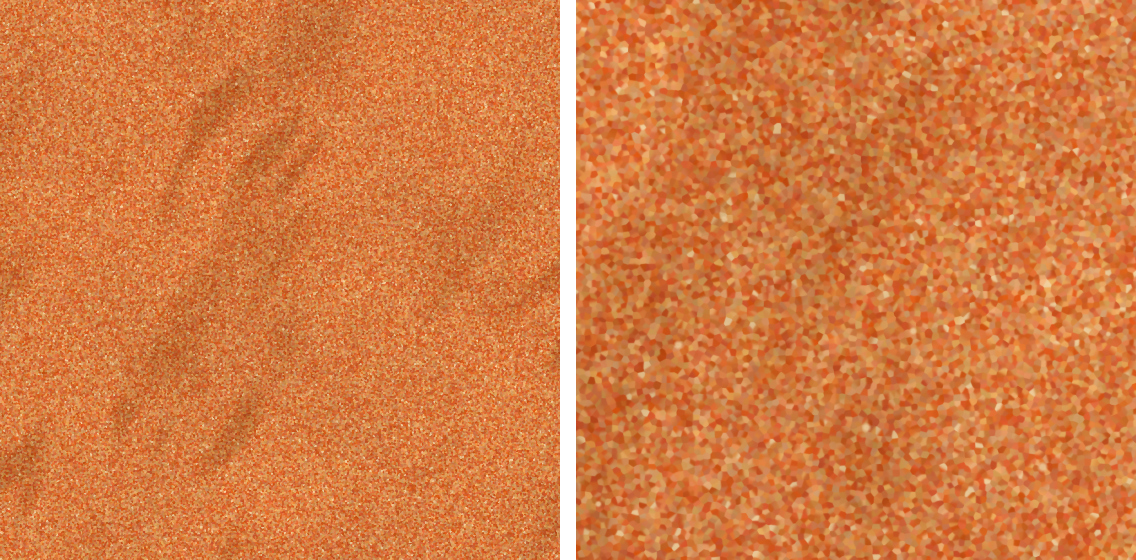
Left, the full canvas; right, a detail of the centre.
This texture is drawn by a WebGL 2 fragment shader. Its source:

```glsl
#version 300 es
precision highp float;
// Fine orange sand: scattered rust, ochre and tan grains blended by distance,
// shaded by soft slanting hollows made of stretched gradient noise,
// with a few pale quartz specks on top.

uniform vec2 u_resolution;
out vec4 fragColor;

const vec3 RUST = vec3(0.820, 0.315, 0.105);
const vec3 TAN = vec3(0.870, 0.660, 0.410);
const vec3 QUARTZ = vec3(0.920, 0.790, 0.600);
const vec3 HOLLOW_TINT = vec3(0.80, 0.72, 0.57);

// Integer hash: three independent values in 0..1 for each cell.
vec3 hash3(vec2 cell, uint seed) {
    uvec3 v = uvec3(ivec3(ivec2(cell), int(seed)));
    v = v * 1664525u + 1013904223u;
    v.x += v.y * v.z; v.y += v.z * v.x; v.z += v.x * v.y;
    v ^= v >> 16u;
    v.x += v.y * v.z; v.y += v.z * v.x; v.z += v.x * v.y;
    return vec3(v >> 8u) / 16777216.0;
}

float cornerSlope(vec2 cell, vec2 offset, uint seed) {
    float angle = 6.28319 * hash3(cell, seed).x;
    return dot(vec2(cos(angle), sin(angle)), offset);
}

float gradientNoise(vec2 p, uint seed) {
    vec2 cell = floor(p), f = p - cell;
    vec2 u = f * f * f * (f * (f * 6.0 - 15.0) + 10.0);
    vec2 e = vec2(1.0, 0.0);
    float low = mix(cornerSlope(cell, f, seed),
                    cornerSlope(cell + e.xy, f - e.xy, seed), u.x);
    float high = mix(cornerSlope(cell + e.yx, f - e.yx, seed),
                     cornerSlope(cell + e.xx, f - e.xx, seed), u.x);
    return 1.4 * mix(low, high, u.y);
}

float fractalNoise(vec2 p, uint seed) {
    float sum = 0.0, weight = 0.6;
    for (uint i = 0u; i < 3u; i++) {
        sum += weight * gradientNoise(p, seed + i);
        p = p * 2.03 + 3.7;
        weight *= 0.5;
    }
    return sum;
}

// Colour of one grain: rust to tan, with its own brightness and pink cast.
vec3 grainColour(vec3 h) {
    vec3 colour = mix(RUST, TAN, h.x);
    colour *= 1.0 + 0.15 * (h.y - 0.5);
    colour.b += 0.12 * (fract(h.y * 37.0) - 0.5);
    return mix(colour, QUARTZ, step(0.988, h.z));
}

// Scattered grains, each pixel weighted softly towards the nearest centres.
vec3 grainLayer(vec2 p, uint seed) {
    vec2 cell = floor(p);
    vec3 sum = vec3(0.0);
    float total = 0.0;
    for (int y = -1; y <= 1; y++) {
        for (int x = -1; x <= 1; x++) {
            vec2 id = cell + vec2(x, y);
            vec2 d = id + hash3(id, seed).xy - p;
            float weight = exp(-7.0 * dot(d, d)) + 1e-6;
            sum += weight * grainColour(hash3(id, seed + 1u));
            total += weight;
        }
    }
    return sum / total;
}

// Sparse bright specks; density is the chance that a cell holds one.
float specks(vec2 p, float density, uint seed) {
    vec2 cell = floor(p);
    vec3 h = hash3(cell, seed);
    vec2 centre = cell + 0.25 + 0.5 * h.xy;
    float radius = 0.05 + 0.06 * fract(h.z * 91.0);
    float shape = 1.0 - smoothstep(0.4 * radius, 1.5 * radius, length(p - centre));
    return shape * step(h.z, density);
}

// Depth of the slanting hollows, 0 on the open surface.
float hollows(vec2 p) {
    vec2 along = normalize(vec2(0.48, 0.88));
    vec2 q = vec2(dot(p, vec2(along.y, -along.x)), dot(p, along));
    q.x += 0.03 * gradientNoise(p * 5.0, 11u);
    float broad = smoothstep(0.0, 0.55, fractalNoise(q * vec2(5.5, 2.2), 21u));
    float narrow = smoothstep(0.10, 0.55, gradientNoise(q * vec2(15.0, 4.0), 34u));
    float patches = smoothstep(-0.10, 0.35, gradientNoise(p * 3.5, 45u));
    return 0.45 * broad + 0.55 * narrow * patches;
}

void main() {
    vec2 p = gl_FragCoord.xy / min(u_resolution.x, u_resolution.y);

    // Grains, with slight clumping of tone
    vec3 colour = grainLayer(p * 310.0, 1u);
    colour *= 1.0 + 0.05 * gradientNoise(p * 85.0, 51u);

    // Broad light and slanting hollows
    colour *= 1.0 + 0.05 * fractalNoise(p * 4.0, 61u);
    colour *= mix(vec3(1.0), HOLLOW_TINT, hollows(p));

    // Quartz specks
    colour = mix(colour, QUARTZ, 0.85 * specks(p * 42.0, 0.05, 71u));

    fragColor = vec4(clamp(colour, 0.0, 1.0), 1.0);
}
```
